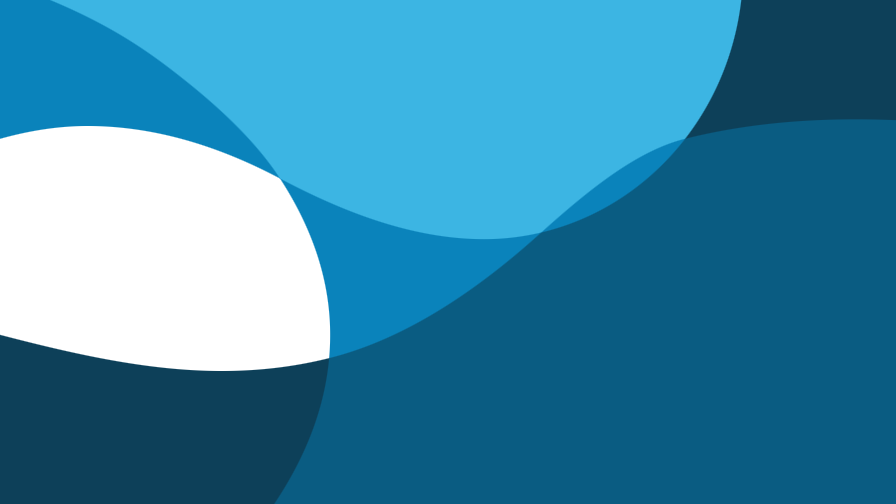
A Shadertoy shader for this background:

```glsl
// Flat overlapping waves and discs in white, sky blue and deep teal.

// Cubic span between two knots, each holding (position, value, slope).
float span(vec3 a, vec3 b, float x) {
    float w = b.x - a.x;
    float t = clamp((x - a.x) / w, 0.0, 1.0);
    float s = 1.0 - t;
    return s * s * ((1.0 + 2.0 * t) * a.y + t * w * a.z)
         + t * t * ((3.0 - 2.0 * t) * b.y - s * w * b.z);
}

// Height of the long wave crossing the whole canvas.
float waveHeight(float x) {
    vec3 trough = vec3(190, 114, 0), rise = vec3(282, 125, 0.25);
    vec3 slope = vec3(462, 231, 0.9), shoulder = vec3(587, 313, 0.25);
    if (x < trough.x) return span(vec3(0, 145, -0.26), trough, x);
    if (x < rise.x) return span(trough, rise, x);
    if (x < slope.x) return span(rise, slope, x);
    if (x < shoulder.x) return span(slope, shoulder, x);
    return span(shoulder, vec3(768, 329, -0.04), x);
}

// Signed field of the upper bowl: a wave on the left, an ellipse on the right.
float bowlField(vec2 p) {
    vec3 crest = vec3(75, 324, 0), bend = vec3(240, 279, -0.53);
    vec3 base = vec3(415, 227, 0);
    if (p.x > base.x)
        return 233.0 * (1.0 - length((p - vec2(415, 460)) / vec2(222, 233)));
    if (p.x < crest.x) return p.y - span(vec3(0, 313, 0.28), crest, p.x);
    if (p.x < bend.x) return p.y - span(crest, bend, p.x);
    return p.y - span(bend, base, p.x);
}

// Right-hand limit of the large disc on the left.
float discEdge(float y) {
    vec3 bulge = vec3(145, 283, 0), upper = vec3(279, 240, -0.65);
    vec3 top = vec3(362, 160, -1.25);
    if (y < bulge.x) return span(vec3(0, 235, 0.67), bulge, y);
    if (y < upper.x) return span(bulge, upper, y);
    if (y < top.x) return span(upper, top, y);
    return span(top, vec3(432, 43, -2.4), y);
}

// Smooth one-pixel coverage of the positive side of a field.
float coverage(float d) {
    return clamp(0.5 + d / max(fwidth(d), 1e-4), 0.0, 1.0);
}

void mainImage(out vec4 fragColor, in vec2 fragCoord) {
    // Canvas units: 768 wide, 432 high
    vec2 p = fragCoord / iResolution.xy * vec2(768, 432);

    vec3 white = vec3(1.0);
    vec3 sky = vec3(0.235, 0.71, 0.89);
    vec3 azure = vec3(0.04, 0.515, 0.735);
    vec3 teal = vec3(0.04, 0.36, 0.51);
    vec3 navy = vec3(0.05, 0.25, 0.35);

    float aboveWave = coverage(p.y - waveHeight(p.x));
    float inBowl = coverage(bowlField(p));
    float outsideDisc = coverage(p.x - discEdge(p.y));

    // Each overlap of the three shapes has its own flat colour
    vec3 gap = p.x > 525.0 ? navy : mix(white, azure, outsideDisc);
    vec3 upperColor = mix(gap, mix(azure, sky, outsideDisc), inBowl);
    vec3 lowerColor = mix(mix(navy, teal, outsideDisc), azure, inBowl);

    fragColor = vec4(mix(lowerColor, upperColor, aboveWave), 1.0);
}
```
